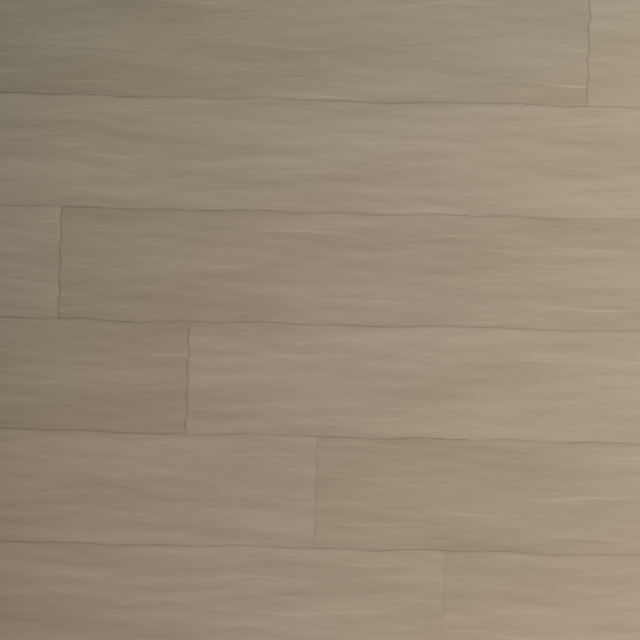
Reproduce this texture procedurally as a WebGL 1 fragment shader.

```glsl
precision highp float;
// Pale oak plank floor: staggered boards, soft grain and light from the right.

uniform vec2 u_resolution;

#define SHADE vec3(0.535, 0.487, 0.415)
#define GLOW vec3(0.655, 0.595, 0.510)
#define BOARD_HEIGHT 0.175
#define BOARD_LENGTH 1.226
#define STAGGER 0.205
#define FIRST_JOINT -0.304
#define TILT vec2(0.030, -0.022)
#define SEAM_WIDTH 0.0016
#define SEAM_DEPTH 0.060
#define GRAIN 0.030
#define STREAKS 0.042

float hash(vec2 p) {
    return fract(sin(dot(p, vec2(12.99, 78.23))) * 4375.85);
}

// Layered, warped sines, roughly -1 to 1
float waves(vec2 p) {
    float sum = 0.0;
    float amp = 0.5;
    for (int i = 0; i < 5; i++) {
        p += 0.7 * sin(p.yx * 1.3 + vec2(1.7, 4.1) * float(i));
        sum += amp * sin(p.x) * cos(p.y);
        p = mat2(1.52, 1.14, -1.14, 1.52) * p + 2.3;
        amp *= 0.56;
    }
    return sum;
}

// Thin tapered flecks, one jittered in each long cell
float flecks(vec2 p) {
    vec2 cell = floor(p);
    float sum = 0.0;
    for (int j = -1; j <= 1; j++) {
        for (int i = -1; i <= 1; i++) {
            vec2 id = cell + vec2(float(i), float(j));
            vec2 center = id + vec2(hash(id), hash(id + 31.7));
            float strength = pow(hash(id + 57.3), 4.0);
            vec2 d = (p - center) / vec2(0.38, 0.085);
            sum += strength * exp(-dot(d, d));
        }
    }
    return sum;
}

// Antialiased line of half width w at distance d
float line(float d, float w, float pixel) {
    return 1.0 - smoothstep(w - pixel, w + pixel, abs(d));
}

void main() {
    vec2 uv = gl_FragCoord.xy / u_resolution;
    float pixel = 1.0 / min(u_resolution.x, u_resolution.y);

    // Floor coordinates: along the boards, and down across them
    vec2 down = vec2(uv.x, 1.0 - uv.y);
    vec2 pos = down + TILT * down.yx + vec2(0.0, 0.029);
    pos.y += 0.0012 * sin(pos.x * 19.0) + 0.0008 * sin(pos.x * 47.0 + 1.0);

    // Board layout: each row's end joint steps along by STAGGER
    float row = floor(pos.y / BOARD_HEIGHT);
    float along = (pos.x - FIRST_JOINT - STAGGER * row) / BOARD_LENGTH;
    vec2 board = vec2(floor(along), row);
    float seed = hash(board + 3.1);
    vec2 wood = pos + vec2(seed * 13.0, seed * 7.0);

    // Cloudy tone, curved rings and fine fibres
    float cloud = waves(wood * vec2(8.0, 48.0));
    float fibre = waves(wood * vec2(26.0, 250.0));
    float pores = waves(wood * vec2(150.0, 520.0));
    float rings = sin(wood.y * 170.0 + 4.0 * waves(wood * vec2(7.0, 22.0)));
    float figure = smoothstep(0.3, 0.9, hash(board + 8.4));
    float grain = 0.75 * cloud + 0.5 * fibre + 0.18 * pores + 0.22 * figure * rings;

    // Pale and dark streaks following a slightly wavy fibre
    vec2 bent = wood + vec2(0.0, 0.003 * sin(wood.x * 23.0 + wood.y * 40.0));
    float pale = flecks(bent * vec2(5.0, 48.0));
    float dark = flecks(bent * vec2(7.0, 60.0) + 19.0);
    float streak = pale * mix(0.6, 1.2, uv.x) - 0.5 * dark;

    // Broken seams between rows and at board ends
    float rowDist = (fract(pos.y / BOARD_HEIGHT + 0.5) - 0.5) * BOARD_HEIGHT;
    float endDist = (fract(along + 0.5) - 0.5) * BOARD_LENGTH;
    endDist += 0.0012 * sin(pos.y * 140.0);
    float wear = 0.5 + 0.5 * sin(pos.x * 13.0 + 2.0 * sin(pos.x * 29.0 + row * 4.0));
    float endWear = mix(0.85, 0.25, smoothstep(2.5, 4.5, row));
    float seam = max(line(rowDist, SEAM_WIDTH, pixel) * mix(0.3, 0.85, wear),
                     line(endDist, SEAM_WIDTH, pixel) * endWear);
    float softEdge = exp(-abs(rowDist) / 0.006) * 0.012;

    // Side light, warmer near the bottom and greener above
    float light = mix(-0.10, 1.08, uv.x) - 0.22 * (uv.y - 0.45) * uv.y;
    light -= 0.10 * exp(-uv.x * 14.0);
    vec3 color = mix(SHADE, GLOW, light);
    color += mix(vec3(0.009, -0.002, 0.0), vec3(-0.012, 0.004, 0.004), uv.y);

    color += (seed - 0.5) * 0.020 + GRAIN * grain;
    color += STREAKS * streak * vec3(1.0, 0.96, 0.86);
    color -= (SEAM_DEPTH * seam + softEdge) * vec3(1.0, 1.0, 0.95);
    gl_FragColor = vec4(clamp(color, 0.0, 1.0), 1.0);
}
```
